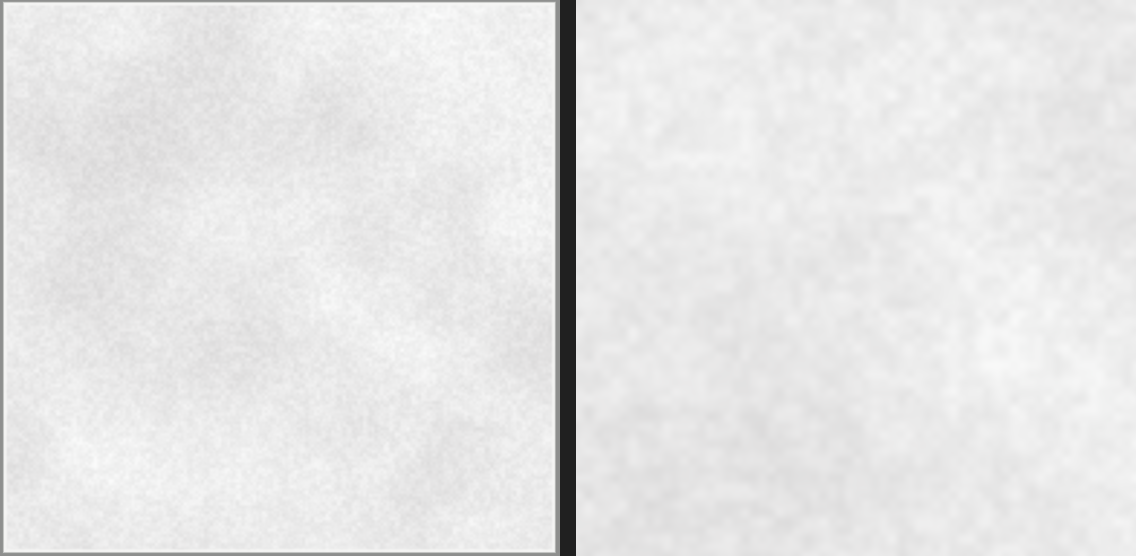
Left, the full canvas; right, a detail of the centre.
Give the GLSL for this texture, as a Shadertoy shader.

```glsl
// A pale, mottled paper-like tile: soft cloudy blotches under a fine grain,
// edged by a thin white bevel and an uneven grey frame.
// Clouds are fractal value noise; the frame is a distance to the inner edges.

const vec3 PAPER_COLOR = vec3(0.915, 0.914, 0.914);
const vec3 BEVEL_COLOR = vec3(0.963, 0.963, 0.958);
const vec3 FRAME_COLOR = vec3(0.555, 0.562, 0.555);
const vec3 SHADE_TINT = vec3(0.96, 1.03, 1.01); // dark blotches lean warm

const float CLOUD_SCALE = 5.2;      // blotches per canvas height
const float CLOUD_CONTRAST = 0.128;
const float GRAIN_SCALE = 105.0;    // grains per canvas height
const float GRAIN_CONTRAST = 0.056;

const vec2 FRAME_LOW = vec2(0.0062, 0.0062);  // left, bottom widths
const vec2 FRAME_HIGH = vec2(0.0085, 0.0040); // right, top widths
const float FRAME_BLUR = 0.0022;
const float BEVEL_WIDTH = 0.0085;

float hash(vec2 p) {
    vec3 q = fract(vec3(p.xyx) * 0.1031);
    q += dot(q, q.yzx + 33.33);
    return fract((q.x + q.y) * q.z);
}

float valueNoise(vec2 p) {
    vec2 cell = floor(p);
    vec2 f = fract(p);
    f = f * f * (3.0 - 2.0 * f);
    float low = mix(hash(cell), hash(cell + vec2(1.0, 0.0)), f.x);
    float high = mix(hash(cell + vec2(0.0, 1.0)), hash(cell + 1.0), f.x);
    return mix(low, high, f.y);
}

// Sum of turned octaves, centred on zero
float clouds(vec2 p) {
    const mat2 TURN = mat2(0.8, 0.6, -0.6, 0.8);
    float sum = 0.0;
    float weight = 0.5;
    for (int octave = 0; octave < 5; octave++) {
        sum += weight * (valueNoise(p) - 0.5);
        p = TURN * p * 2.03 + 17.3;
        weight *= 0.5;
    }
    return sum;
}

// Two scales of soft specks, centred on zero
float grain(vec2 p) {
    float coarse = valueNoise(p + 41.0) - 0.5;
    float fine = valueNoise(p.yx * 1.83 + 213.0) - 0.5;
    return 0.75 * coarse + 0.5 * fine;
}

void mainImage(out vec4 fragColor, in vec2 fragCoord) {
    vec2 uv = fragCoord / iResolution.y;
    vec2 size = iResolution.xy / iResolution.y;

    // Mottled surface
    float mottle = CLOUD_CONTRAST * clouds(uv * CLOUD_SCALE + 7.0);
    float specks = GRAIN_CONTRAST * grain(uv * GRAIN_SCALE);
    vec3 color = PAPER_COLOR + mottle * SHADE_TINT + specks;

    // Bevel and frame, from the distance to the nearest inner edge
    vec2 inset = min(uv - FRAME_LOW, size - FRAME_HIGH - uv);
    float edge = min(inset.x, inset.y);
    float blur = max(FRAME_BLUR, 0.75 / iResolution.y);
    float bevel = 1.0 - smoothstep(0.4 * BEVEL_WIDTH, BEVEL_WIDTH, edge);
    color = mix(color, BEVEL_COLOR, 0.85 * bevel);
    color = mix(FRAME_COLOR, color, smoothstep(-blur, blur, edge));

    fragColor = vec4(color, 1.0);
}
```
